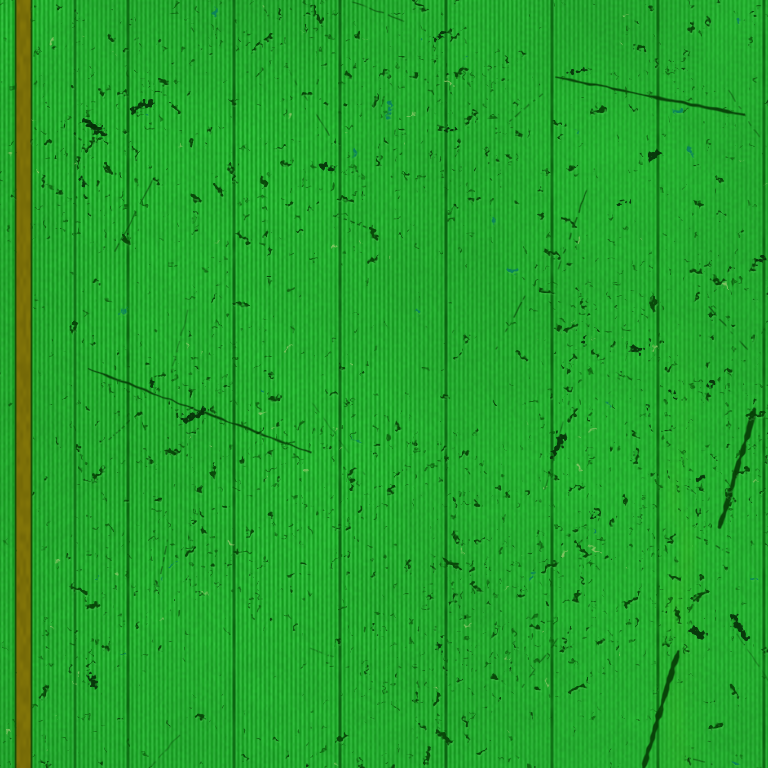
Write a Shadertoy shader that draws this texture.

```glsl
float hash(vec2 p) {
    return fract(sin(dot(p, vec2(127.1, 311.7))) * 43758.5);
}

float noise(vec2 p) {
    vec2 i = floor(p), f = fract(p);
    f = f * f * (3.0 - 2.0 * f);
    return mix(mix(hash(i), hash(i + vec2(1, 0)), f.x),
               mix(hash(i + vec2(0, 1)), hash(i + vec2(1, 1)), f.x), f.y);
}

// Distance to a segment, and the position along it from 0 to 1
vec2 segment(vec2 p, vec2 a, vec2 b) {
    vec2 d = b - a;
    float t = clamp(dot(p - a, d) / dot(d, d), 0.0, 1.0);
    return vec2(length(p - a - d * t), t);
}

// Scattered ragged chips: coverage and a random tint value
vec2 chips(vec2 p, float cells, float chance, float size, float px) {
    vec2 result = vec2(0);
    vec2 ragged = p + 0.007 * (vec2(noise(p * 240.0), noise(p * 240.0 + 57.0)) - 0.5);
    float broken = size * (noise(p * 330.0 + 13.0) - 0.4);
    vec2 home = floor(p * cells);
    for (int y = -1; y <= 1; y++)
    for (int x = -1; x <= 1; x++) {
        vec2 id = home + vec2(x, y);
        float crowd = noise(id / cells * 8.0 + 4.0);
        if (hash(id + cells) > chance * (0.3 + 2.2 * crowd * crowd)) continue;
        vec2 centre = (id + vec2(hash(id + 3.1), hash(id + 7.7))) / cells;
        float angle = 6.283 * hash(id + 11.3);
        float big = hash(id + 19.9);
        float radius = size * (0.35 + 0.8 * big * big);
        vec2 reach = vec2(cos(angle), sin(angle)) * radius * 3.0 * hash(id + 23.3);
        float d = segment(ragged, centre - reach, centre + reach).x - radius * 0.7 + broken;
        float cover = smoothstep(px, -px, d);
        if (cover > result.x) result = vec2(cover, hash(id + 31.7));
    }
    return result;
}

void mainImage(out vec4 fragColor, in vec2 fragCoord) {
    vec2 uv = fragCoord / iResolution.xy;
    float px = 1.1 / iResolution.y;

    // Fine vertical ribs, twenty-four to a panel, unevenly worn
    float panel = (uv.x - 0.1667) / 0.138;
    float rib = 0.5 - 0.5 * cos(6.2832 * panel * 24.0);
    float contrast = mix(1.0, 0.6, smoothstep(0.4, 0.9, uv.x));
    contrast *= 0.6 + 0.4 * noise(uv * vec2(12, 5)) + 0.3 * noise(uv * vec2(170, 230));
    rib = mix(0.55, rib, contrast);
    vec3 color = mix(vec3(0.08, 0.62, 0.12), vec3(0.205, 0.75, 0.255), rib);

    // Slow stains, grain and a yellowed streak
    color *= 0.92 + 0.08 * noise(uv * 5.0) + 0.03 * noise(uv * 30.0);
    color *= 0.965 + 0.07 * noise(uv * vec2(340, 260));
    float streak = exp(-pow((uv.x - 0.885) / 0.02, 2.0)) * smoothstep(0.65, 0.2, uv.y);
    color += vec3(0.05, 0.02, -0.03) * streak * noise(uv * vec2(40, 14));

    // Grooves between panels, and a fainter half panel at the left
    float groove = abs(fract(panel + 0.5) - 0.5) * 0.138;
    float halfGroove = abs(uv.x - 0.0977);
    float wear = 0.6 + 0.3 * noise(vec2(floor(panel + 0.5) * 9.0, uv.y * 60.0));
    float line = smoothstep(0.0034, 0.0004, groove) * wear;
    line = max(line, 0.6 * smoothstep(0.003, 0.0004, halfGroove));
    color = mix(color, vec3(0.03, 0.36, 0.05), line);

    // Ochre strip with dark edges
    float strip = abs(uv.x - 0.0306) - 0.0093;
    vec3 ochre = vec3(0.49, 0.44, 0.03) * (0.93 + 0.12 * noise(uv * vec2(250, 90)));
    color = mix(color, vec3(0.08, 0.30, 0.02), smoothstep(0.0035, 0.001, strip));
    color = mix(color, ochre, smoothstep(px, -px, strip));

    // Four long gouges, alternately shallow and steep
    vec2 rough = uv + 0.002 * (vec2(noise(uv * 90.0), noise(uv * 90.0 + 9.0)) - 0.5);
    for (int i = 0; i < 4; i++) {
        float steep = float(i % 2), row = float(i / 2);
        vec2 centre = mix(vec2(0.846, 0.875), vec2(0.96, 0.39), steep)
                    - row * mix(vec2(0.586, 0.41), vec2(0.10, 0.315), steep);
        float angle = mix(-0.2 - 0.16 * row, 1.28, steep);
        float reach = mix(0.125 + 0.03 * row, 0.08, steep);
        vec2 arm = reach * vec2(cos(angle), sin(angle));
        vec2 s = segment(rough, centre - arm, centre + arm);
        float width = mix(0.0017 - 0.0006 * row, 0.003, steep);
        width *= 0.5 + 0.9 * noise(vec2(s.y * 22.0, float(i)));
        color = mix(color, vec3(0.02, 0.22, 0.02), 0.9 * smoothstep(px, -px, s.x - width));
    }

    // Broken hairline scratches
    for (int i = 0; i < 20; i++) {
        float k = float(i);
        vec2 centre = fract(vec2(0.4, 0.87) + k * vec2(0.755, 0.57));
        float angle = mix(-0.7, 1.0, mod(k, 2.0)) + 0.8 * (hash(vec2(k, 2.0)) - 0.5);
        vec2 arm = (0.015 + 0.045 * hash(vec2(k, 5.0))) * vec2(cos(angle), sin(angle));
        vec2 s = segment(rough, centre - arm, centre + arm);
        float gaps = smoothstep(0.25, 0.6, noise(vec2(s.y * 16.0, k * 3.0)));
        float cover = smoothstep(px, -px, s.x - 0.0007) * gaps;
        color = mix(color, vec3(0.02, 0.25, 0.02), cover * (0.35 + 0.5 * hash(vec2(k, 8.0))));
    }

    // Large chips, flakes and specks, with pale rims below the flakes
    float onPaint = smoothstep(-px, px, strip);
    vec2 large = chips(uv, 13.0, 0.16, 0.0072, px);
    vec2 flake = chips(uv, 34.0, 0.42, 0.0034, px);
    vec2 rim = chips(uv + vec2(-0.001, 0.0022), 34.0, 0.42, 0.0034, px);
    vec2 speck = chips(uv, 75.0, 0.26, 0.0017, px);
    vec3 flakeColor = mix(vec3(0.02, 0.24, 0.02), vec3(0.03, 0.50, 0.38), step(0.96, flake.y));
    vec3 speckColor = mix(vec3(0.03, 0.32, 0.03), vec3(0.62, 0.80, 0.45), step(0.95, speck.y));
    color = mix(color, vec3(0.30, 0.76, 0.32), 0.3 * rim.x * onPaint);
    color = mix(color, speckColor, 0.75 * speck.x * onPaint);
    color = mix(color, flakeColor, 0.9 * flake.x * onPaint);
    color = mix(color, vec3(0.02, 0.17, 0.03), 0.9 * large.x * onPaint);

    fragColor = vec4(color, 1.0);
}
```
